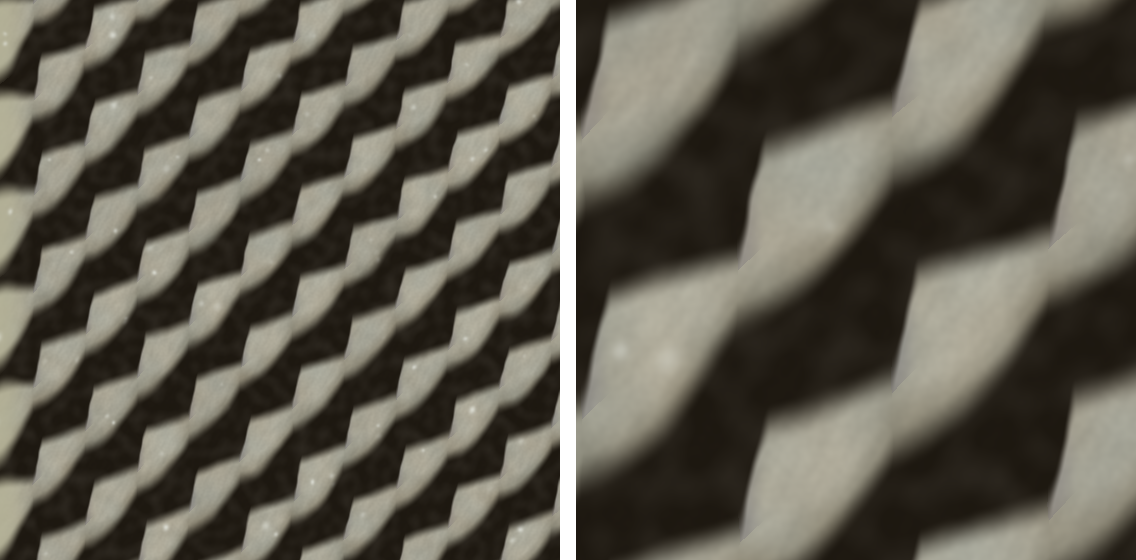
Left, the full canvas; right, a detail of the centre.
This texture is drawn by a WebGL 2 fragment shader. Its source:

```glsl
#version 300 es
precision highp float;

uniform vec2 u_resolution;
out vec4 fragColor;

// Lattice: columns of bumps joined into rising ridges
const vec2 BUMP_ORIGIN = vec2(0.476, 0.711);
const float COLUMN_STEP = 0.0925;
const float ROW_STEP = 0.1618;
const float RIDGE_RISE = 0.513;
const float PERSPECTIVE = 0.1;
const float PERSPECTIVE_AXIS = 0.62;
const float WOBBLE = 0.005;

// Ridge outline, in row steps
const float STEP_TOP = 0.46;
const float STEP_FALL = 0.36;
const float NECK_TOP = 0.11;
const float NECK_BOTTOM = -0.155;
const float BELLY = 0.11;
const float EDGE_BLUR = 0.075;

// Surface
const float GRAIN = 0.05;
const float BUMP_VARIATION = 0.07;
const float GLINT_CHANCE = 0.3;
const float GLINT_RADIUS = 0.0055;
const float MARGIN = 0.07;

const vec3 HOLE = vec3(0.115, 0.095, 0.065);
const vec3 HOLE_SHEEN = vec3(0.19, 0.17, 0.14);
const vec3 FACE = vec3(0.665, 0.655, 0.595);
const vec3 FACE_SHADE = vec3(0.54, 0.525, 0.46);
const vec3 COOL_EDGE = vec3(0.50, 0.48, 0.49);
const vec3 MARGIN_PALE = vec3(0.71, 0.70, 0.59);
const vec3 GLINT = vec3(0.90, 0.91, 0.88);
const float PI = 3.14159;

float hash(vec2 p) {
    vec3 q = fract(p.xyx * vec3(0.1031, 0.1030, 0.0973));
    q += dot(q, q.yzx + 33.33);
    return fract((q.x + q.y) * q.z);
}

vec2 gradient(vec2 cell) {
    float angle = 2.0 * PI * hash(cell);
    return vec2(cos(angle), sin(angle));
}

float gradientNoise(vec2 p) {
    vec2 i = floor(p), f = fract(p);
    vec2 w = f * f * f * (f * (f * 6.0 - 15.0) + 10.0);
    vec2 e = vec2(1.0, 0.0);
    float low = mix(dot(gradient(i), f), dot(gradient(i + e), f - e), w.x);
    float high = mix(dot(gradient(i + e.yx), f - e.yx),
                     dot(gradient(i + e.xx), f - e.xx), w.x);
    return mix(low, high, w.y);
}

// Small bright flecks scattered over one bump
float glints(vec2 offset, vec2 cell) {
    float glow = 0.0;
    for (int k = 0; k < 4; k++) {
        vec2 seed = cell + 17.0 * float(k + 1);
        vec2 spot = (vec2(hash(seed), hash(seed + 5.3)) - vec2(0.45, 0.4)) * 0.06;
        vec2 d = (offset - spot) / GLINT_RADIUS;
        float strength = step(1.0 - GLINT_CHANCE, hash(seed + 9.1)) * hash(seed + 2.7);
        glow += strength * exp(-dot(d, d) * (0.5 + 2.0 * hash(seed + 3.9)));
    }
    return min(glow, 1.0);
}

void main() {
    vec2 p = gl_FragCoord.xy / u_resolution;
    float margin = 1.0 - smoothstep(0.0, MARGIN, p.x);

    // Uneven, slightly fanned lattice
    vec2 q = p;
    q.y -= PERSPECTIVE * (p.x - PERSPECTIVE_AXIS) * (1.0 - p.y);
    q += WOBBLE * vec2(gradientNoise(p * 14.0), gradientNoise(p * 14.0 + 40.0));
    q += 0.4 * WOBBLE * gradientNoise(p * 45.0);
    float along = (q.x - BUMP_ORIGIN.x) / COLUMN_STEP + 0.5;
    float across = (q.y - BUMP_ORIGIN.y) / ROW_STEP - RIDGE_RISE * (along - 0.5);
    vec2 cell = floor(vec2(along, across + 0.45));
    float u = along - cell.x;
    float t = across - cell.y;
    float bump = sin(PI * u);

    // Stepped upper edge and bellied lower edge
    float upper = mix(NECK_TOP, STEP_TOP - STEP_FALL * u, smoothstep(0.0, 0.19, u));
    float lower = NECK_BOTTOM - BELLY * bump * (0.8 + 0.4 * hash(cell + 7.0));
    float fromTop = upper - t + 0.11 * margin;
    float fromBottom = t - lower + 0.11 * margin;
    float blur = EDGE_BLUR * (1.0 + 0.5 * margin);
    float cover = smoothstep(-blur, blur, fromTop)
                * smoothstep(-blur, 1.3 * blur, fromBottom);

    // Lit faces with diagonal grain and soft mottling
    float grain = gradientNoise(vec2(p.x - 0.5 * p.y, p.y * 0.45) * 110.0)
                + 0.5 * gradientNoise(p * 190.0);
    float mottle = gradientNoise(p * 32.0);
    float lit = smoothstep(0.0, 0.24, fromBottom) * (0.72 + 0.28 * bump);
    vec3 face = mix(FACE_SHADE, FACE, clamp(lit + 0.35 * mottle, 0.0, 1.0));
    face = mix(face, COOL_EDGE, 0.45 * (1.0 - smoothstep(0.03, 0.2, u)) * step(0.05, t));
    face *= 1.0 + GRAIN * grain + BUMP_VARIATION * bump * (hash(cell) - 0.5);
    face += vec3(0.02, 0.0, -0.015) * gradientNoise(p * 22.0 + 9.0);
    face = mix(face, MARGIN_PALE, 0.8 * margin);
    vec2 offset = vec2((u - 0.5) * COLUMN_STEP,
                       (t + RIDGE_RISE * (u - 0.5)) * ROW_STEP);
    face = mix(face, GLINT, 0.8 * glints(offset, cell) * bump);

    // Dark recesses
    float sheen = clamp(0.2 + 0.9 * gradientNoise(p * 38.0 + 70.0), 0.0, 1.0);
    vec3 hole = mix(HOLE, HOLE_SHEEN, sheen) * (1.0 + GRAIN * grain);

    fragColor = vec4(mix(hole, face, cover), 1.0);
}
```
